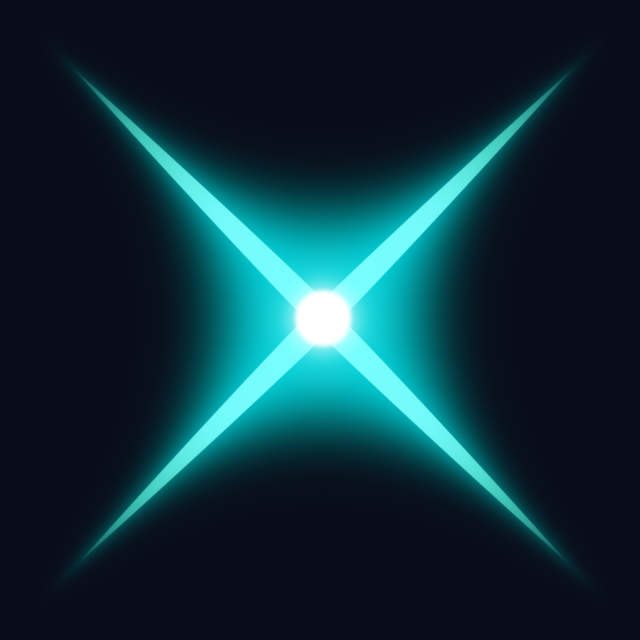
Write a Shadertoy shader that draws this background.

```glsl
// A four-armed turquoise flare in the shape of an X on near-black navy.
// Diagonal coordinates fold the arms into one; a concave superellipse gives
// the wide glow, a tapered band the bright blades, and a disc the hot core.

// Soft superellipse radius: its level lines are four-pointed stars.
float starRadius(vec2 q) {
    vec2 soft = pow(q * q + 0.00004, vec2(0.2));
    return pow(soft.x + soft.y, 2.5);
}

void mainImage(out vec4 fragColor, in vec2 fragCoord) {
    float size = min(iResolution.x, iResolution.y);
    vec2 p = (fragCoord - 0.5 * iResolution.xy) / size - vec2(0.005, 0.0026);
    float r = length(p);

    // Fold onto one arm: distance along it and across it
    vec2 diagonal = abs(vec2(p.x + p.y, p.x - p.y)) * 0.70711;
    float along = max(diagonal.x, diagonal.y);
    float across = min(diagonal.x, diagonal.y);
    float armLength = p.y > 0.0 ? 0.556 : 0.543;
    float t = along / armLength;

    // Wide glow over the night background
    float glow = exp(-pow(starRadius(diagonal) / 0.71, 3.6));
    glow *= 1.0 - smoothstep(0.5, 0.64, r);
    vec3 night = vec3(0.036, 0.051, 0.102);
    vec3 color = night * pow(1.0 - glow, 3.0) + vec3(0.0, 0.83, 0.86) * glow;

    // Pale halo around the core
    color = mix(color, vec3(0.6, 1.0, 1.0), 0.55 * exp(-r * r / 0.0049));

    // Tapered blades, fading and turning greener towards their tips
    float halfWidth = 0.021 * (1.0 - pow(min(t, 1.0), 1.4));
    float edge = max(0.0015, 0.75 / size);
    float blade = 1.0 - smoothstep(-edge, edge, across - halfWidth);
    blade *= 1.0 - pow(min(t, 1.0), 4.0);
    vec3 bladeColor = mix(vec3(0.48, 1.0, 1.0), vec3(0.35, 0.92, 0.82),
                          smoothstep(0.2, 0.45, along));
    color = mix(color, bladeColor, blade * 0.96);

    // White core with a soft rim
    color = mix(color, vec3(1.0), 0.6 * exp(-pow(r / 0.054, 4.0)));
    color = mix(color, vec3(1.0), 1.0 - smoothstep(0.037, 0.050, r));

    fragColor = vec4(clamp(color, 0.0, 1.0), 1.0);
}
```
